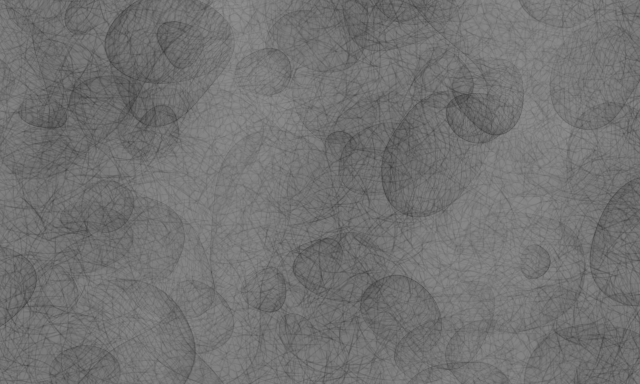
Give the GLSL for this texture, as a Shadertoy shader.

```glsl
// Grey veil of overlapping translucent bubbles, folds and fine tangled hairs.

vec4 hash4(vec2 p) {
    vec4 q = fract(p.xyxy * vec4(0.1031, 0.1030, 0.0973, 0.1099));
    q += dot(q, q.wzxy + 33.33);
    return fract((q.xxyz + q.yzzw) * q.zywx);
}

mat2 rotation(float a) {
    return mat2(cos(a), sin(a), -sin(a), cos(a));
}

// Box-filtered thin stroke at distance d from its centre line
float stroke(float d, float px) {
    return clamp((0.0016 + 0.5 * px - abs(d)) / px, 0.0, 1.0);
}

// Short, slightly bent hairs scattered over a grid of the given cell size
float hairs(vec2 p, float size, float px) {
    vec2 g = p / size, cell = floor(g);
    float ink = 0.0;
    for (int j = -1; j <= 1; j++)
    for (int i = -1; i <= 1; i++)
    for (int k = 0; k < 3; k++) {
        vec2 id = cell + vec2(i, j);
        vec4 h = hash4(id + float(k) * 47.0 + 200.0);
        vec2 q = rotation(h.z * 6.283) * (g - id - h.xy);
        float bend = (h.w - 0.5) * 0.5 * (q.x * q.x - 0.3);
        float ends = 1.0 - smoothstep(0.65, 0.95, abs(q.x));
        ink += ends * (0.5 + h.w) * stroke((q.y - bend) * size, px);
    }
    return ink;
}

// Fine cellular mesh, drawn along the cell borders
float mesh(vec2 p, float size, float px) {
    vec2 g = p / size, cell = floor(g);
    float near = 9.0, second = 9.0;
    for (int j = -1; j <= 1; j++)
    for (int i = -1; i <= 1; i++) {
        vec2 id = cell + vec2(i, j);
        float d = length(g - id - hash4(id + 500.0).xy);
        second = min(second, max(near, d));
        near = min(near, d);
    }
    return stroke(0.5 * (second - near) * size, px);
}

// Wobbly bubbles with a hatched interior and a rim that fades inwards
float bubbles(vec2 p, float size, float seed, float px) {
    vec2 g = p / size, cell = floor(g);
    float ink = 0.0;
    for (int j = -1; j <= 1; j++)
    for (int i = -1; i <= 1; i++) {
        vec2 id = cell + vec2(i, j);
        vec4 h = hash4(id + seed), v = hash4(id + seed + 71.0);
        vec2 q = rotation(v.x * 6.283) * (g - id - h.xy);
        q.y *= 1.0 + 0.5 * v.y;
        float angle = atan(q.y, q.x);
        float radius = 0.28 + 0.48 * h.z;
        radius *= 1.0 + 0.07 * sin(2.0 * angle + h.w * 6.0) + 0.05 * sin(3.0 * angle + v.z * 6.0);
        float depth = (radius - length(q)) * size;
        float inside = smoothstep(-0.5 * px, 0.5 * px, depth);
        float side = 0.55 + 0.45 * sin(angle + v.w * 6.283);

        float arcs = length(q - vec2(1.2, v.z - 0.5)) * size;
        arcs += 0.003 * sin(q.y * 17.0) + 0.002 * sin(q.x * 29.0 + q.y * 11.0);
        float hatch = stroke((fract(arcs / 0.014) - 0.5) * 0.014, px);

        float strength = 0.15 + 1.1 * h.w * h.w;
        ink += strength * inside * (0.025 + 0.07 * hatch);
        ink += strength * side * inside * 0.11 * exp(-max(depth, 0.0) / 0.018);
        ink += strength * side * 0.15 * stroke(depth, px);
    }
    return ink;
}

// Long curved creases, shaded softly on one side
float creases(vec2 p, float px) {
    float ink = 0.0;
    for (int i = 0; i < 22; i++) {
        vec4 h = hash4(vec2(i, 13)), v = hash4(vec2(i, 57));
        vec2 q = rotation(h.z * 6.283) * (p - h.xy * vec2(1.7, 1.0));
        float curve = 0.05 * sin(q.x * (4.0 + 5.0 * v.x) + v.y * 6.0) + 0.012 * sin(q.x * 17.0 + v.z * 6.0);
        float d = q.y - curve;
        float reach = exp(-q.x * q.x / (0.02 + 0.09 * h.w));
        float shade = smoothstep(-px, px, d) * exp(-max(d, 0.0) / 0.02);
        ink += reach * (0.4 + v.w) * (0.06 * shade + 0.12 * stroke(d, px));
    }
    return ink;
}

void mainImage(out vec4 fragColor, in vec2 fragCoord) {
    vec2 p = fragCoord / iResolution.y;
    float px = 1.0 / iResolution.y;

    // Broad smoky light and dark areas
    float smoke = cos(8.2 * (p.x - 0.93) + 0.7 * sin(5.0 * p.y + 1.0));
    float drift = sin(5.0 * p.x - 7.0 * p.y + 1.5 * sin(6.0 * p.x + 2.0)) * sin(9.0 * p.y + 3.0 * p.x);
    float ink = 0.08 + 0.045 * smoke + 0.03 * drift;

    // Gently bent space keeps the bubbles from looking regular
    vec2 bent = p + 0.012 * sin(p.yx * vec2(13.0, 11.0) + 2.0 * sin(p * 7.0));
    ink += bubbles(bent, 0.36, 10.0, px);
    ink += bubbles(rotation(0.6) * bent + 3.0, 0.25, 120.0, px);
    ink += bubbles(rotation(1.9) * bent + 7.0, 0.16, 330.0, px);
    ink += creases(bent, px);

    // Hairs thicken where the smoke is dark
    float tangle = 0.0;
    for (int k = 0; k < 4; k++) {
        float layer = float(k);
        tangle += hairs(rotation(layer * 0.8 + 0.3) * p + layer * 5.0, 0.055 + 0.012 * layer, px);
    }
    ink += (0.062 + 0.022 * smoke) * tangle;
    ink += 0.07 * mesh(bent + 0.004 * sin(p.yx * 60.0), 0.022, px);

    fragColor = vec4(vec3(0.565 * exp(-ink)), 1.0);
}
```
